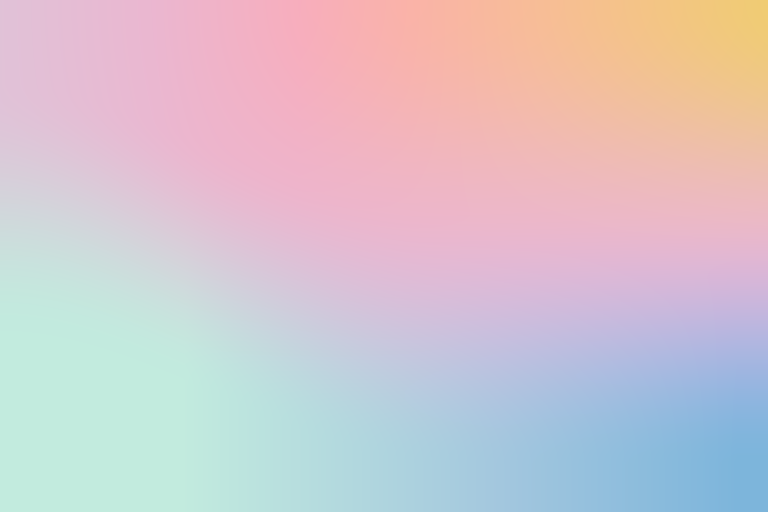
A Shadertoy shader for this background:

```glsl
// Soft pastel gradient: a warm sky of rose to gold melting into mint and blue.

#define WARM_FADE 0.55            // depth at which the warm colours turn to rose
#define COOL_LEFT vec2(0.16, 0.66)  // start and end depth of the cool blend, left
#define COOL_RIGHT vec2(0.41, 0.91) // the same on the right
#define COOL_BEND 0.58            // where the blend line levels out
#define VIOLET_TINT 0.16          // extra blue in the blend on the right

const vec3 LILAC   = vec3(0.88, 0.76, 0.845);
const vec3 ROSE    = vec3(0.92, 0.715, 0.815);
const vec3 PINK    = vec3(0.97, 0.68, 0.74);
const vec3 SALMON  = vec3(0.98, 0.70, 0.66);
const vec3 APRICOT = vec3(0.97, 0.74, 0.59);
const vec3 GOLD    = vec3(0.94, 0.80, 0.45);
const vec3 MINT    = vec3(0.76, 0.92, 0.87);
const vec3 MIST    = vec3(0.64, 0.78, 0.87);
const vec3 BLUE    = vec3(0.49, 0.71, 0.86);

// Linear step from 0 at a to 1 at b.
float ramp(float a, float b, float x) {
    return clamp((x - a) / (b - a), 0.0, 1.0);
}

// Colours along the top edge.
vec3 warmColor(float x) {
    vec3 c = mix(LILAC, ROSE, ramp(0.0, 0.20, x));
    c = mix(c, PINK, ramp(0.20, 0.39, x));
    c = mix(c, SALMON, ramp(0.39, 0.53, x));
    c = mix(c, APRICOT, ramp(0.53, 0.70, x));
    return mix(c, GOLD, ramp(0.70, 1.0, x));
}

// Colours along the bottom edge.
vec3 coolColor(float x) {
    vec3 c = mix(MINT, MIST, ramp(0.24, 0.65, x));
    return mix(c, BLUE, ramp(0.65, 0.96, x));
}

void mainImage(out vec4 fragColor, in vec2 fragCoord) {
    vec2 uv = fragCoord / iResolution.xy;
    float depth = 1.0 - uv.y;

    // Warm colours fade to a rose horizon.
    vec3 horizon = mix(LILAC, ROSE, smoothstep(0.0, 0.30, uv.x));
    vec3 color = mix(warmColor(uv.x), horizon, smoothstep(0.0, WARM_FADE, depth));

    // Cool colours rise from below along a curved line.
    vec2 span = mix(COOL_LEFT, COOL_RIGHT, smoothstep(0.0, COOL_BEND, uv.x));
    float cool = smoothstep(span.x, span.y, depth);
    color = mix(color, coolColor(uv.x), cool);

    // Violet tint where rose meets blue.
    color.b += VIOLET_TINT * cool * (1.0 - cool) * uv.x;

    fragColor = vec4(color, 1.0);
}
```
